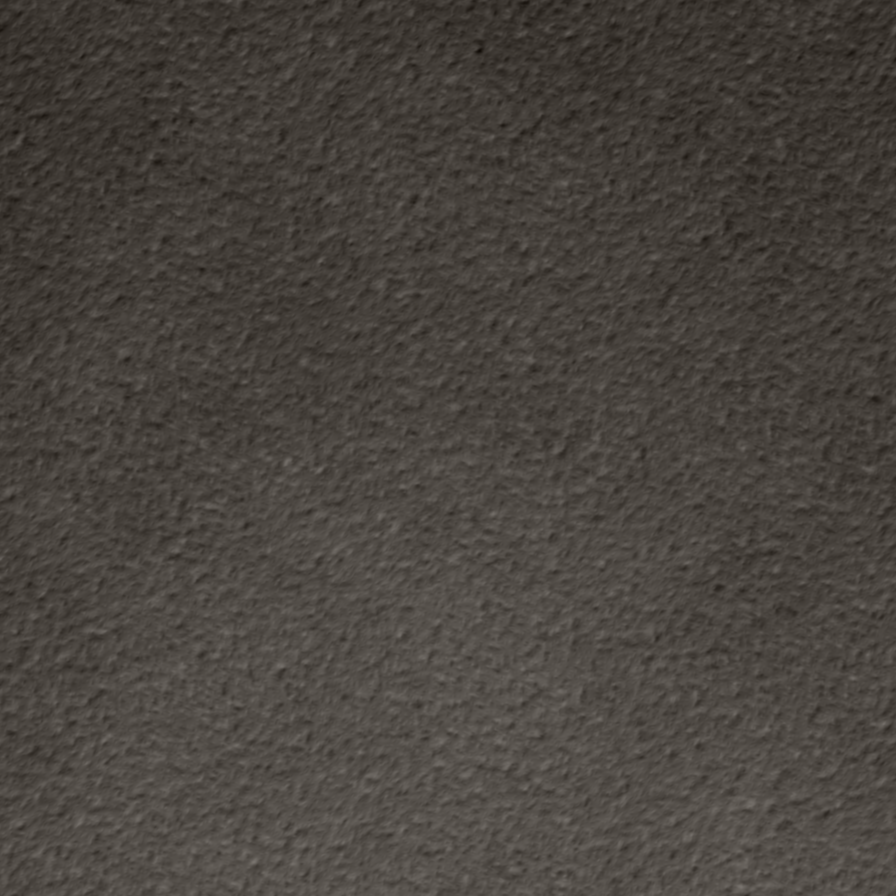
Reproduce this texture procedurally as a three.js fragment shader.

```glsl
varying vec2 vUv;

const vec3 BASE_COLOR = vec3(0.289, 0.269, 0.248);
const vec3 GLOW_TINT = vec3(0.97, 1.0, 1.0);

// Nap: cells per canvas side and strength of each layer
const float COARSE_CELLS = 62.0;
const float MEDIUM_CELLS = 112.0;
const float FINE_CELLS = 205.0;
const float COARSE_GAIN = 0.38;
const float MEDIUM_GAIN = 0.32;
const float FINE_GAIN = 0.14;
const float NAP_ANGLE = 0.5;
const float NAP_SPREAD = 1.5;
const vec2 TUFT_FALLOFF = vec2(2.6, 7.0);

// Broad light and wear
const float VERTICAL_FADE = 0.085;
const float EDGE_DARKENING = 0.032;
const float CORNER_DARKENING = 0.022;
const float GLOW_GAIN = 0.03;
const vec2 GLOW_CENTER = vec2(0.42, 0.2);
const float GLOW_RADIUS = 0.32;
const float WEAR_GAIN = 0.006;
const float PATCH_CELLS = 11.0;
const float PATCH_GAIN = 0.07;

vec3 hash3(vec2 cell) {
  vec3 p = fract(cell.xyx * vec3(0.1031, 0.1030, 0.0973));
  p += dot(p, p.yxz + 33.33);
  return fract((p.xxy + p.yzz) * p.zyx);
}

// Cellular nap: each cell holds one turned tuft, lit above and shaded below
float napLayer(vec2 p, float seed) {
  vec2 home = floor(p);
  float sum = 0.0;
  for (int j = -1; j <= 1; j++) {
    for (int i = -1; i <= 1; i++) {
      vec2 cell = home + vec2(float(i), float(j));
      vec3 place = hash3(cell + seed);
      vec3 form = hash3(cell + seed + 57.0);
      vec2 d = p - cell - place.xy;
      float angle = NAP_ANGLE + (place.z - 0.5) * NAP_SPREAD;
      float c = cos(angle);
      float s = sin(angle);
      vec2 q = vec2(c * d.x + s * d.y, c * d.y - s * d.x);
      float window = max(0.0, 1.0 - dot(d, d));
      float tuft = exp(-dot(q * q, TUFT_FALLOFF)) * window * window;
      float relief = q.y + 0.24 * (form.y - 0.5);
      sum += mix(0.3, 1.0, form.x) * relief * tuft;
    }
  }
  return sum;
}

// Layered sines for slow, uneven wear
float wear(vec2 p) {
  float sum = sin(dot(p, vec2(9.0, 5.0)) + 1.4 * sin(p.y * 7.0));
  sum += 0.8 * sin(dot(p, vec2(-7.0, 14.0)) + 1.7 * sin(p.x * 9.0 + 2.0));
  sum += 0.5 * sin(dot(p, vec2(21.0, 17.0)) + 2.0 * sin(p.y * 13.0 + 1.0));
  return sum;
}

float broadLight(vec2 p) {
  float light = -VERTICAL_FADE * (p.y - 0.45);
  light -= EDGE_DARKENING * exp(-9.0 * p.x);
  light -= CORNER_DARKENING * smoothstep(0.45, 1.0, p.x) * p.y;
  light += WEAR_GAIN * wear(p);
  return light + PATCH_GAIN * napLayer(p * PATCH_CELLS, 11.0);
}

void main() {
  // Bend the cell grid so that no rows show
  vec2 p = vUv + 0.006 * sin(vUv.yx * vec2(23.0, 19.0) + vec2(0.7, 2.1));

  float nap = COARSE_GAIN * napLayer(p * COARSE_CELLS, 101.0);
  nap += MEDIUM_GAIN * napLayer(p * MEDIUM_CELLS + 0.37, 223.0);
  nap += FINE_GAIN * napLayer(p * FINE_CELLS + 0.71, 347.0);

  vec2 toGlow = (vUv - GLOW_CENTER) / GLOW_RADIUS;
  float glow = GLOW_GAIN * exp(-dot(toGlow, toGlow));

  vec3 color = BASE_COLOR + broadLight(vUv) + nap + glow * GLOW_TINT;
  gl_FragColor = vec4(color, 1.0);
}
```
